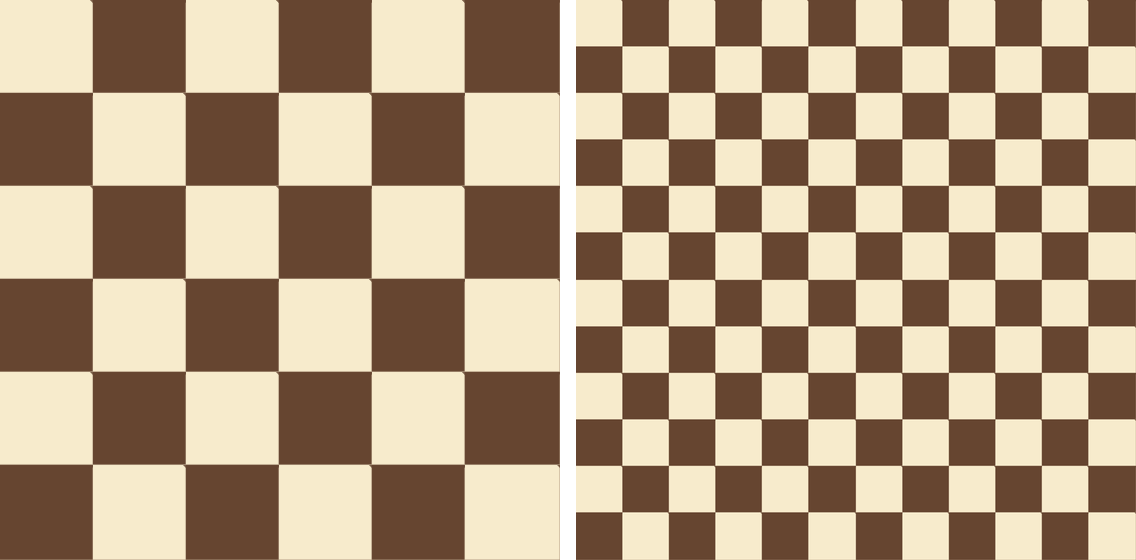
Left, the tile; right, the same tile 2 across and 2 down.
A Shadertoy shader for this pattern:

```glsl
// Two-tone checkerboard whose light squares have a tiny chipped upper right corner.
#define CELLS 6.0 // squares per side, even so that the board tiles
#define PITCH 0.16602 // side of a square; the last row and column take the rest
#define OFFSET 0.0004 // small shift of the board, wrapped at the edges
#define CHIP 0.0055 // leg of the chipped corner
#define DARK vec3(0.40, 0.27, 0.19)
#define LIGHT vec3(0.97, 0.92, 0.80)
#define CHIP_COLOR vec3(0.49, 0.38, 0.29)

// Coverage of the triangle cut from a corner, given the distances to its sides.
float cornerChip(vec2 toSides, float halfPixel) {
    float d = (toSides.x + toSides.y - CHIP) * 0.70711;
    return 1.0 - smoothstep(-halfPixel, halfPixel, d);
}

void mainImage(out vec4 fragColor, in vec2 fragCoord) {
    vec2 halfPixel = 0.5 / iResolution.xy;
    vec2 uv = fragCoord / iResolution.xy;

    // Squares are counted from the upper left
    vec2 p = fract(vec2(uv.x, 1.0 - uv.y) + OFFSET);
    vec2 cell = min(floor(p / PITCH), CELLS - 1.0);
    vec2 size = mix(vec2(PITCH), vec2(1.0 - (CELLS - 1.0) * PITCH), step(CELLS - 1.5, cell));
    vec2 nearSide = p - cell * PITCH;
    vec2 farSide = size - nearSide;

    // Square wave per axis with soft steps; equal signs make a light square
    vec2 parity = 1.0 - 2.0 * mod(cell, 2.0);
    vec2 wave = parity * clamp(min(nearSide, farSide) / halfPixel, 0.0, 1.0);
    float light = 0.5 + 0.5 * wave.x * wave.y;

    // Chips show on the light squares only
    float chip = cornerChip(vec2(farSide.x, nearSide.y), max(halfPixel.x, halfPixel.y));
    fragColor = vec4(mix(DARK, mix(LIGHT, CHIP_COLOR, chip), light), 1.0);
}
```
